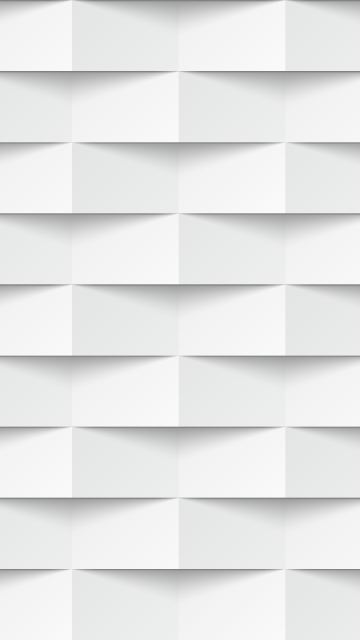
This pattern is drawn by a Shadertoy shader. Its source:

```glsl
// Nine rows of folded white paper panels, staggered like bricks.
// Each panel is a pale facet meeting a greyer one at a crest; a wedge of shade
// hangs from the row edge above, widening away from the crest.

float hash(vec2 p)
{
    vec3 q = fract(vec3(p.xyx) * 0.1031);
    q += dot(q, q.yzx + 33.33);
    return fract((q.x + q.y) * q.z);
}

vec3 panels(vec2 grid)
{
    vec2 cell = floor(grid);
    vec2 f = grid - cell;                      // x to the right, y downward
    float lit = 1.0 - mod(cell.x + cell.y, 2.0);
    float away = mix(f.x, 1.0 - f.x, lit);     // distance from the crest

    // Facet tone: a soft diagonal gradient with slight variation per facet
    float diagonal = 0.6 * f.x + 0.4 * f.y;
    float tone = mix(0.895 + 0.035 * diagonal, 0.935 + 0.042 * diagonal, lit);
    tone += 0.008 * (hash(cell + 40.0) - 0.5);

    // Wedge shadow, dark under the edge and fading toward its slanted side
    float depth = f.y / (0.53 * away + 0.004);
    float shade = pow(max(1.0 - depth, 0.0), 1.7);
    tone = mix(tone, 0.60, shade * (0.85 + 0.15 * away));

    // Thin dark seam, vanishing at the crest
    float seam = 1.0 - smoothstep(0.006, 0.028, f.y);
    tone = mix(tone, 0.46, 0.75 * seam * smoothstep(0.0, 0.25, away));

    // Faint cool tint on the greyer facets
    return vec3(tone) + (1.0 - lit) * vec3(-0.002, 0.002, 0.0);
}

void mainImage(out vec4 fragColor, in vec2 fragCoord)
{
    // Average 3 x 3 samples per pixel to smooth every edge
    vec3 color = vec3(0.0);
    for (int j = 0; j < 3; j++)
    for (int i = 0; i < 3; i++)
    {
        vec2 offset = (vec2(i, j) - 1.0) / 3.0;
        vec2 p = (fragCoord + offset - vec2(0.5 * iResolution.x, 0.0)) / iResolution.y;
        color += panels(vec2(p.x * 6.0 + 0.012, (1.0 - p.y) * 9.0));
    }
    fragColor = vec4(color / 9.0, 1.0);
}
```
